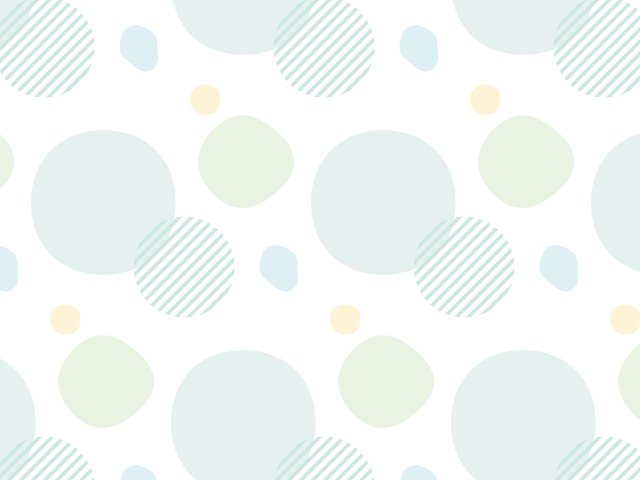
Give the GLSL for this pattern, as a WebGL 2 fragment shader.

```glsl
#version 300 es
precision highp float;
// Half-drop repeat of soft pastel blobs, dots and striped discs on white.

uniform vec2 u_resolution;
out vec4 fragColor;

// Offset from the nearest copy of a motif; alternate rows shift by half a repeat.
vec2 fromMotif(vec2 p, vec2 center) {
    vec2 q = p - center;
    float row = round(q.y / 264.0);
    q -= row * vec2(168.0, 264.0);
    q.x -= 336.0 * round(q.x / 336.0);
    return q;
}

float angleOf(vec2 q) {
    return atan(q.y, q.x + 1e-5);
}

void main() {
    // The canvas is 576 units high; one repeat is 336 units wide.
    float pixel = 576.0 / u_resolution.y;
    vec2 p = gl_FragCoord.xy * pixel;
    float soft = 0.75 * pixel;
    vec3 color = vec3(1.0);

    // Large, slightly squared disc
    vec2 q = fromMotif(p, vec2(124.0, 333.0));
    float edge = length(q) - 87.8 + cos(4.0 * angleOf(q));
    color = mix(color, vec3(0.898, 0.947, 0.933), smoothstep(soft, -soft, edge));

    // Green pebble with rounded corners
    q = fromMotif(p, vec2(294.0, 382.0));
    float a = angleOf(q);
    edge = length(q) - (55.0 + cos(2.0 * a) + 1.3 * cos(3.0 * a) + 1.5 * cos(4.0 * a));
    color = mix(color, vec3(0.918, 0.953, 0.886), smoothstep(soft, -soft, edge));

    // Blue drop, its narrow end towards the lower right
    q = fromMotif(p, vec2(335.0, 256.0));
    a = angleOf(q) + 1.1;
    edge = length(q) - (25.0 + 1.2 * cos(a) + 3.0 * cos(2.0 * a)
                        + 1.3 * cos(3.0 * a) + 1.3 * cos(4.0 * a));
    color = mix(color, vec3(0.870, 0.941, 0.953), smoothstep(soft, -soft, edge));

    // Yellow dot
    q = fromMotif(p, vec2(414.5, 192.5));
    edge = length(q) - 18.5 + 0.3 * cos(4.0 * angleOf(q));
    color = mix(color, vec3(1.0, 0.953, 0.843), smoothstep(soft, -soft, edge));

    // Disc of diagonal stripes, lying over the large disc
    q = fromMotif(p, vec2(221.0, 255.5));
    float stripe = abs(mod(q.x - q.y, 14.5) - 7.25) * 0.7071 - 2.2;
    edge = max(length(q) - 60.5, stripe);
    color = mix(color, vec3(0.800, 0.906, 0.878), smoothstep(soft, -soft, edge));

    fragColor = vec4(color, 1.0);
}
```
